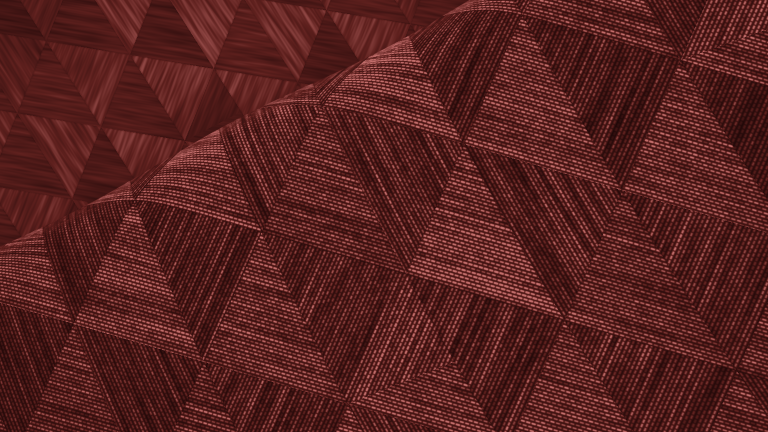
Reproduce this texture procedurally as a WebGL 1 fragment shader.

```glsl
precision highp float;
// A draped woven covering inlaid with triangles, each with its own grain direction.
// A sheared lattice is split into triangles; threads and bricks are drawn along the
// grain in front of a diagonal fold, and soft long streaks on the far layer behind.
uniform vec2 u_resolution;

#define FRONT_ACROSS vec2(0.318, -0.093)
#define FRONT_UP vec2(0.134, 0.301)
#define BACK_ACROSS vec2(0.194, -0.032)
#define BACK_UP vec2(0.067, 0.167)
#define PERSPECTIVE 0.051
#define THREADS 118.0
#define BRICKS 92.0
#define WEAVE_DEPTH 1.2
#define STREAK_DEPTH 0.40
#define DEEP vec3(0.085, 0.015, 0.017)
#define RED vec3(0.37, 0.125, 0.115)
#define PINK vec3(0.76, 0.43, 0.42)

float hash(vec2 p) {
  return fract(sin(dot(p, vec2(127.1, 311.7))) * 43758.55);
}

vec2 gradientAt(vec2 cell) {
  float angle = 6.2832 * hash(cell);
  return vec2(cos(angle), sin(angle));
}

float gradientNoise(vec2 p) {
  vec2 i = floor(p), f = fract(p);
  vec2 w = f * f * f * (f * (f * 6.0 - 15.0) + 10.0);
  vec2 e = vec2(1.0, 0.0);
  float low = mix(dot(gradientAt(i), f), dot(gradientAt(i + e), f - e), w.x);
  float high = mix(dot(gradientAt(i + e.yx), f - e.yx),
                   dot(gradientAt(i + e.xx), f - e.xx), w.x);
  return mix(low, high, w.y);
}

// Coordinates of p in the basis of two lattice vectors.
vec2 toLattice(vec2 p, vec2 a, vec2 b) {
  return vec2(p.x * b.y - p.y * b.x, a.x * p.y - a.y * p.x) / (a.x * b.y - a.y * b.x);
}

// Gives grain coordinates (along, across), triangle side (0 or 1) and triangle seed.
vec4 inlay(vec2 cellPos, vec2 a, vec2 b) {
  vec2 f = fract(cellPos);
  float side = step(1.0, f.x + f.y);
  float seed = hash(floor(cellPos) + side * 17.3);
  vec2 grain = side < 0.5 ? a : b;
  if (seed > 0.86) grain = f.x > f.y ? a : b;
  else if (seed > 0.55) grain = side < 0.5 ? a : a - b;
  grain = normalize(grain);
  vec2 flatPos = a * cellPos.x + b * cellPos.y;
  return vec4(dot(flatPos, grain), dot(flatPos, vec2(-grain.y, grain.x)), side, seed);
}

// Thin dark joint between neighbouring triangles.
float seam(vec2 cellPos, float width) {
  vec2 f = fract(cellPos);
  vec2 e = min(f, 1.0 - f);
  float edge = min(min(e.x, e.y), abs(1.0 - f.x - f.y) * 0.7);
  return 1.0 - smoothstep(0.0, width, edge);
}

vec3 clothColour(float tone) {
  tone = clamp(tone, 0.0, 1.0);
  return mix(mix(DEEP, RED, min(2.0 * tone, 1.0)), PINK, max(2.0 * tone - 1.0, 0.0));
}

float frontTone(vec2 p, float depth) {
  // The surface turns away at the fold, so the lattice is squeezed there.
  vec2 bent = p + vec2(-0.465, 0.886) * 0.08 * exp(-depth / 0.03);
  vec2 cellPos = toLattice(bent - vec2(0.606, 0.463), FRONT_ACROSS, FRONT_UP);
  cellPos.x = (sqrt(max(1.0 + 4.0 * PERSPECTIVE * cellPos.x, 0.05)) - 1.0) / (2.0 * PERSPECTIVE);
  vec4 g = inlay(cellPos, FRONT_ACROSS, FRONT_UP);
  float light = mix(0.50, 0.36, g.z) + 0.08 * (fract(g.w * 7.3) - 0.5);

  // Threads, broken into bricks with a slight per-row shift.
  float row = floor(g.y * THREADS);
  float rowSeed = hash(vec2(row, floor(g.w * 91.0)));
  float brick = g.x * BRICKS + 0.5 * mod(row, 2.0) + 0.25 * rowSeed;
  float thread = 0.5 - 0.5 * cos(6.2832 * g.y * THREADS);
  float body = smoothstep(0.0, 0.3, 0.5 - abs(fract(brick) - 0.5));
  float weave = thread * (0.3 + 0.7 * body);
  float wear = 0.35 * (hash(vec2(floor(brick), row)) - 0.5) + 0.40 * (rowSeed - 0.5);
  float streak = gradientNoise(vec2(g.x * 4.0, g.y * 75.0) + g.w * 37.0);
  float relief = WEAVE_DEPTH * smoothstep(0.0, 0.03, depth);

  float tone = light * (1.0 + relief * (weave - 0.42));
  tone *= 1.0 + wear + STREAK_DEPTH * mix(0.9, 1.6, g.z) * streak;
  tone *= 1.0 + 0.40 * exp(-depth / 0.05);
  tone *= 1.06 - 0.2 * smoothstep(0.35, 1.1, length(p - vec2(0.95, 0.5)));
  return tone * (1.0 - 0.22 * seam(cellPos, 0.010));
}

float backTone(vec2 p, float depth) {
  vec2 cellPos = toLattice(p - vec2(0.301, 0.873), BACK_ACROSS, BACK_UP);
  vec4 g = inlay(cellPos, BACK_ACROSS, BACK_UP);
  float light = mix(0.40, 0.52, g.z) + 0.08 * (fract(g.w * 7.3) - 0.5);
  vec2 grain = g.xy + g.w * 9.0;
  float streak = gradientNoise(grain * vec2(6.0, 85.0))
               + 0.8 * gradientNoise(grain * vec2(14.0, 190.0));
  float tone = light * (1.0 + 1.1 * STREAK_DEPTH * streak);
  tone *= 1.0 - 0.15 * exp(depth / 0.04);
  tone *= 0.8 + 0.22 * smoothstep(0.0, 0.35, length(p - vec2(0.0, 1.0)));
  return tone * (1.0 - 0.12 * seam(cellPos, 0.02));
}

void main() {
  vec3 sum = vec3(0.0);
  float pixel = 1.0 / u_resolution.y;
  // Four samples per pixel smooth the threads, joints and fold.
  for (int i = 0; i < 4; i++) {
    vec2 offset = vec2(mod(float(i), 2.0), floor(float(i) / 2.0)) * 0.5 - 0.25;
    vec2 p = (gl_FragCoord.xy + offset) * pixel;
    float depth = (0.428 + 0.525 * p.x + 0.008 * sin(p.x * 9.0 - 3.3) - p.y) / 1.129;
    float tone = mix(backTone(p, min(depth, 0.0)), frontTone(p, max(depth, 0.0)),
                     smoothstep(-0.5 * pixel, 0.5 * pixel, depth));
    sum += clothColour(tone);
  }
  gl_FragColor = vec4(sum * 0.25, 1.0);
}
```
